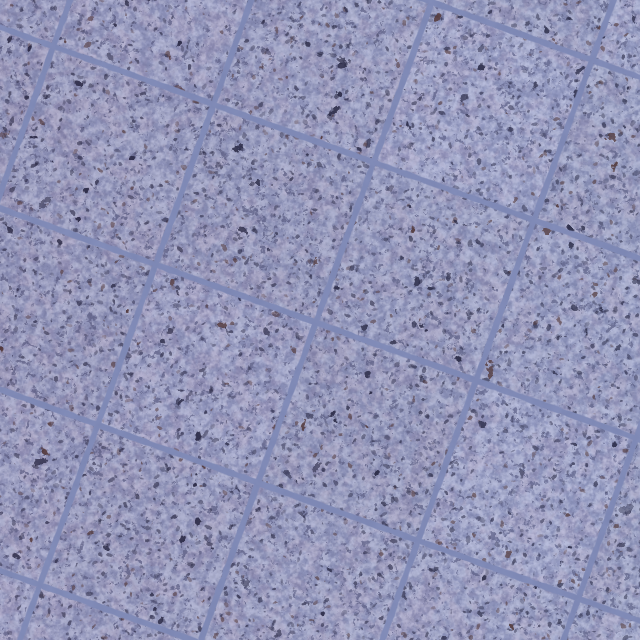
A three.js fragment shader for this texture:

```glsl
// Speckled blue-grey granite paving: square tiles on a tilted grid with thin, flat joints.
#define TILE_SIZE 0.2662
#define TILT 0.347
#define GRID_ORIGIN vec2(0.4935, 0.4961)
#define JOINT_WIDTH 0.0092
#define EDGE_SOFT 0.0014
#define STONE_LIGHT vec3(0.675, 0.69, 0.81)
#define STONE_SHADE vec3(0.53, 0.55, 0.705)
#define PIT_COLOR vec3(0.37, 0.38, 0.53)
#define JOINT_COLOR vec3(0.50, 0.54, 0.715)
#define FLECK_DARK vec3(0.17, 0.17, 0.28)
#define FLECK_BROWN vec3(0.33, 0.23, 0.24)

varying vec2 vUv;

float hash(vec2 p) {
  vec3 q = fract(p.xyx * 0.1031);
  q += dot(q, q.yzx + 33.33);
  return fract((q.x + q.y) * q.z);
}

vec2 hash2(vec2 p) {
  return vec2(hash(p + 17.3), hash(p + 71.9));
}

float noise(vec2 p) {
  vec2 i = floor(p), f = fract(p);
  f = f * f * (3.0 - 2.0 * f);
  return mix(mix(hash(i), hash(i + vec2(1.0, 0.0)), f.x),
             mix(hash(i + vec2(0.0, 1.0)), hash(i + 1.0), f.x), f.y);
}

float fbm(vec2 p) {
  float sum = 0.0, amp = 0.5;
  for (int i = 0; i < 3; i++) {
    sum += amp * noise(p);
    p = mat2(0.8, 0.6, -0.6, 0.8) * p * 2.03 + 31.7;
    amp *= 0.6;
  }
  return sum / 0.98;
}

// Lays ragged mineral grains over the stone, at most one per cell
vec3 addFlecks(vec3 color, vec2 p, float scale, float density, float size, float strength) {
  float ragged = (fbm(p * 130.0 + 50.0) - 0.5) * size * 2.4;
  p *= scale;
  vec2 cell = floor(p);
  float soft = EDGE_SOFT * scale;
  for (int y = -1; y <= 1; y++) {
    for (int x = -1; x <= 1; x++) {
      vec2 id = cell + vec2(float(x), float(y));
      if (hash(id + 5.1) > density) continue;
      vec2 q = p - id - hash2(id);
      float angle = 6.2832 * hash(id + 29.0);
      float c = cos(angle), s = sin(angle);
      q = mat2(c, -s, s, c) * q * vec2(0.8, 1.35);
      float radius = size * mix(0.35, 1.0, hash(id + 43.0));
      float cover = 1.0 - smoothstep(-soft, soft, length(q) + ragged - radius);
      vec3 mineral = mix(FLECK_DARK, FLECK_BROWN, step(0.8, hash(id + 57.0)));
      color = mix(color, mineral, cover * strength * mix(0.4, 1.0, hash(id + 83.0)));
    }
  }
  return color;
}

vec3 granite(vec2 p, vec2 tile) {
  // Each tile is cut from a different part of the stone
  vec2 s = p + 3.0 + 7.0 * hash2(tile + 40.0);
  float cloud = fbm(s * 22.0);
  float grain = fbm(s * 120.0 + 4.0);
  float tone = smoothstep(0.2, 0.76, grain + 0.1 * (cloud - 0.5));
  vec3 color = mix(STONE_SHADE, STONE_LIGHT, tone);

  // Faint warm feldspar patches and fine grit
  color += vec3(0.010, -0.012, -0.016) * smoothstep(0.42, 0.68, fbm(s * 48.0 + 9.0));
  color += 0.07 * (noise(s * 290.0) - 0.5);

  // Small soft pits, then dark grains from fine to coarse
  float pit = smoothstep(0.62, 0.8, fbm(s * 135.0 + 70.0) + 0.12 * (cloud - 0.5));
  color = mix(color, PIT_COLOR, 0.75 * pit);
  color = addFlecks(color, s, 95.0, 0.32, 0.32, 0.68);
  color = addFlecks(color, s + 1.7, 50.0, 0.15, 0.24, 0.95);
  color = addFlecks(color, s + 2.9, 15.0, 0.09, 0.12, 0.95);
  return color;
}

void main() {
  // Rotate into the grid
  vec2 p = vUv - GRID_ORIGIN;
  float c = cos(TILT), s = sin(TILT);
  p = vec2(c * p.x - s * p.y, s * p.x + c * p.y);
  vec2 grid = p / TILE_SIZE;
  vec2 tile = floor(grid);

  // Stone, with tone differing by tile and cooler, lighter toward the right
  vec3 color = granite(p, tile);
  color *= 1.0 + 0.035 * (hash(tile + 90.0) - 0.5);
  color += vec3(0.012, 0.026, 0.026) * (vUv.x - 0.5);

  // Joints with slightly uneven edges
  vec2 toLine = abs(fract(grid + 0.5) - 0.5) * TILE_SIZE;
  float wobble = 0.0018 * (noise(p * 90.0 + 90.0) - 0.5);
  float edge = min(toLine.x, toLine.y) + wobble - 0.5 * JOINT_WIDTH;
  float joint = 1.0 - smoothstep(-EDGE_SOFT, EDGE_SOFT, edge);
  vec3 mortar = JOINT_COLOR + 0.03 * (fbm(p * 60.0 + 80.0) - 0.5);
  color = mix(color, mortar, joint);

  gl_FragColor = vec4(color, 1.0);
}
```
